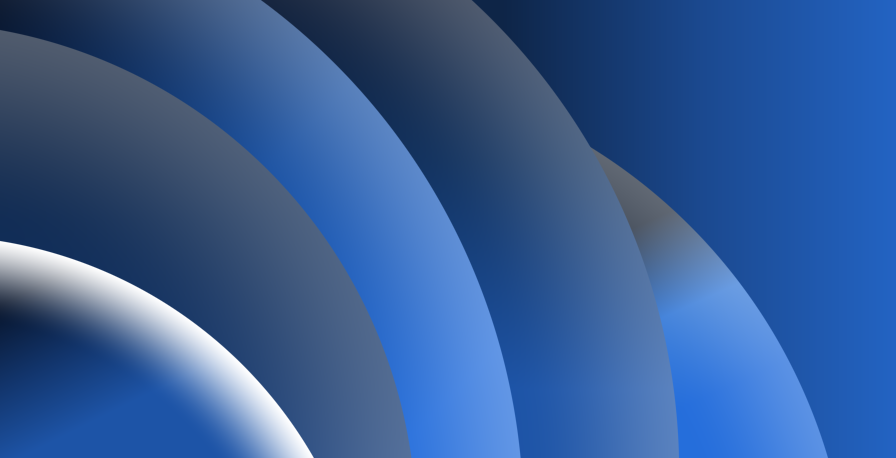
This background is drawn by a Shadertoy shader. Its source:

```glsl
// Overlapping blue discs fan out from the lower left over a horizontal gradient.
// Each disc is a circle distance filled with a three-stop ramp and a pale rim
// that fades inward; discs are painted from the farthest to the nearest.

const vec3 WHITE = vec3(1.0);
const vec3 NAVY = vec3(0.03, 0.08, 0.17);
const vec3 ROYAL = vec3(0.115, 0.33, 0.655);
const vec3 AZURE = vec3(0.145, 0.43, 0.86);

// Signed distance to a circle, negative inside
float circle(vec2 p, vec2 center, float radius) {
    return length(p - center) - radius;
}

// Piecewise linear blend of three colours at three increasing stops
vec3 ramp(vec3 low, vec3 middle, vec3 high, vec3 stops, float t) {
    float first = clamp((t - stops.x) / (stops.y - stops.x), 0.0, 1.0);
    float second = clamp((t - stops.y) / (stops.z - stops.y), 0.0, 1.0);
    return mix(mix(low, middle, first), high, second);
}

// Paint a disc with an inner rim light over the colour below
vec3 paintDisc(vec3 below, vec3 fill, float dist, float rimWidth, float rimStrength, float pixel) {
    float falloff = smoothstep(-rimWidth, rimWidth * 0.25, dist);
    float light = min(rimStrength * falloff / 0.896, 1.0);
    float coverage = smoothstep(0.5 * pixel, -0.5 * pixel, dist);
    return mix(below, mix(fill, WHITE, light), coverage);
}

void mainImage(out vec4 fragColor, in vec2 fragCoord) {
    vec2 p = fragCoord / iResolution.y;
    float pixel = 1.5 / iResolution.y;
    float depth = 1.0 - p.y;
    vec3 fill;

    // Backdrop, brighter to the right
    vec3 color = ramp(vec3(0.055, 0.145, 0.28), vec3(0.105, 0.285, 0.56),
                      vec3(0.137, 0.39, 0.765), vec3(1.10, 1.53, 1.96), p.x);

    // Far right disc: slate top, bright tilted band, azure foot
    fill = ramp(vec3(0.17, 0.21, 0.27), vec3(0.23, 0.49, 0.85), AZURE,
                vec3(1.12, 1.345, 1.56), depth + 0.45 * p.x);
    color = paintDisc(color, fill, circle(p, vec2(0.661, -0.339), 1.196), 0.28, 0.25, pixel);

    // Fourth disc: navy to royal blue
    fill = ramp(vec3(0.05, 0.11, 0.215), vec3(0.07, 0.195, 0.37), ROYAL,
                vec3(0.0, 0.35, 0.85), depth);
    color = paintDisc(color, fill, circle(p, vec2(0.079, -0.033), 1.404), 0.36, 0.27, pixel);

    // Third disc: diagonal sweep from navy to azure
    fill = ramp(NAVY, vec3(0.10, 0.315, 0.63), AZURE,
                vec3(0.0, 0.95, 1.85), p.x + depth);
    color = paintDisc(color, fill, circle(p, vec2(-0.263, -0.133), 1.406), 0.34, 0.28, pixel);

    // Second disc: muted blue with a wide rim
    fill = ramp(vec3(0.075, 0.13, 0.22), vec3(0.063, 0.17, 0.33), vec3(0.10, 0.245, 0.47),
                vec3(0.05, 0.48, 1.0), depth);
    color = paintDisc(color, fill, circle(p, vec2(-0.196, -0.153), 1.105), 0.46, 0.26, pixel);

    // Nearest disc: white glowing rim around a dark to royal blue core
    fill = ramp(NAVY, vec3(0.07, 0.205, 0.42), ROYAL,
                vec3(0.60, 0.76, 0.92), 0.45 * p.x + 0.9 * depth);
    color = paintDisc(color, fill, circle(p, vec2(-0.153, -0.480), 0.966), 0.18, 1.0, pixel);

    fragColor = vec4(color, 1.0);
}
```
